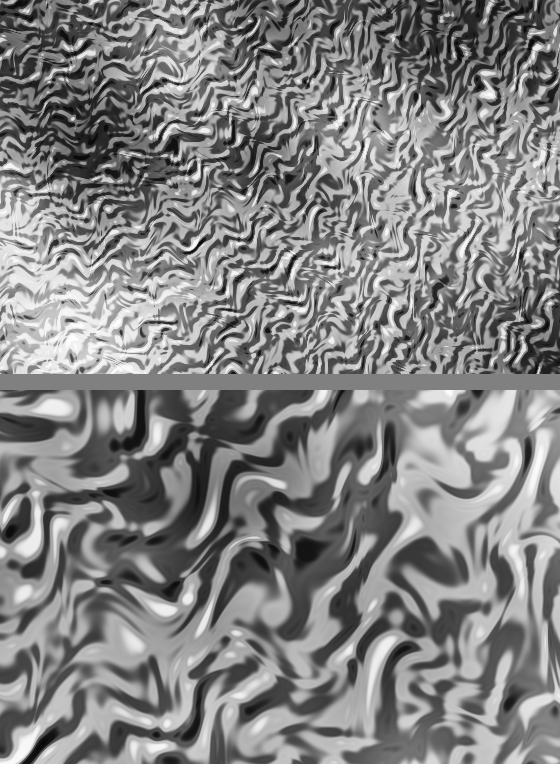
Top: the whole. Bottom: its middle third, enlarged.
Write a Shadertoy shader that draws this texture.

```glsl
const float TAU = 6.2831853;

vec3 hash3(vec2 cell) {
    vec3 h = fract(cell.xyx * vec3(0.1031, 0.1030, 0.0973));
    h += dot(h, h.yxz + 33.33);
    return fract((h.xxy + h.yzz) * h.zyx);
}

float blob(vec2 p, vec2 centre, float radius) {
    vec2 d = (p - centre) / radius;
    return exp(-dot(d, d));
}

// Cellular noise: each cell scatters two short wave packets along a direction
float strokeNoise(vec2 p, float angle, float spread, float frequency, float seed) {
    vec2 home = floor(p);
    float total = 0.0;
    for (int y = -1; y <= 1; y++)
    for (int x = -1; x <= 1; x++)
    for (int k = 0; k < 2; k++) {
        vec2 cell = home + vec2(x, y);
        vec3 rnd = hash3(cell + seed + 57.0 * float(k));
        vec2 d = p - cell - rnd.xy;
        float window = max(1.0 - dot(d, d), 0.0);
        float turn = angle + spread * (fract(rnd.z * 17.0) - 0.5);
        vec2 across = vec2(-sin(turn), cos(turn));
        total += window * window * cos(frequency * dot(d, across) + TAU * rnd.z);
    }
    return total;
}

// Layered shearing sines bend straight strokes into squiggles
vec2 squiggle(vec2 p, float strength) {
    float frequency = 42.0;
    float angle = 0.4;
    for (int i = 0; i < 4; i++) {
        vec2 along = vec2(cos(angle), sin(angle));
        vec2 side = vec2(-along.y, along.x);
        float drift = 1.6 * sin(0.37 * frequency * dot(p, side) + angle);
        p += side * strength / frequency * sin(frequency * dot(p, along) + drift);
        frequency *= 1.38;
        angle += 1.9;
    }
    return p;
}

// Broad patches of light and shade
float patchTone(vec2 p) {
    float light = 0.45 * blob(p, vec2(0.20, 0.10), 0.27)
                + 0.30 * blob(p, vec2(0.00, 0.44), 0.15)
                + 0.20 * blob(p, vec2(0.50, 0.86), 0.15)
                + 0.24 * blob(p, vec2(0.98, 0.67), 0.14)
                + 0.18 * blob(p, vec2(1.30, 0.50), 0.26)
                + 0.14 * blob(p, vec2(0.93, 0.27), 0.18);
    float shade = 0.30 * blob(p, vec2(0.24, 0.59), 0.19)
                + 0.27 * blob(p, vec2(1.22, 0.95), 0.28)
                + 0.24 * blob(p, vec2(0.70, 0.96), 0.13)
                + 0.18 * blob(p, vec2(0.02, 0.95), 0.25)
                + 0.20 * blob(p, vec2(0.70, 0.58), 0.09)
                + 0.14 * blob(p, vec2(0.25, 0.32), 0.08)
                + 0.12 * blob(p, vec2(0.87, 0.45), 0.10)
                + 0.30 * blob(p, vec2(1.54, 0.00), 0.22);
    return 0.49 + light - shade;
}

float softClip(float value) {
    return 0.51 + 0.49 * tanh(2.3 * (value - 0.5));
}

void mainImage(out vec4 fragColor, in vec2 fragCoord) {
    vec2 p = fragCoord / iResolution.y;
    p.x *= 1.5 * iResolution.y / iResolution.x;

    // Strokes lie nearly flat on the left and stand steeply on the right
    float angle = mix(0.32, 1.12, smoothstep(0.25, 1.05, p.x));
    vec2 bent = squiggle(p, 0.58);
    vec2 curled = squiggle(p + 3.1, 0.85);

    float strokes = strokeNoise(bent * 20.0, angle, 0.7, 8.5, 3.0);
    float fine = strokeNoise(curled * 31.0, angle, 2.2, 8.0, 91.0);
    float mottle = strokeNoise(p * 9.0, angle, 1.5, 4.0, 170.0);
    float folds = sin(3.0 * strokes + 1.6 * fine + 2.0 * mottle);

    float value = patchTone(p) + 0.22 * strokes + 0.11 * fine
                + 0.06 * mottle + 0.09 * folds;
    fragColor = vec4(vec3(softClip(value)), 1.0);
}
```
